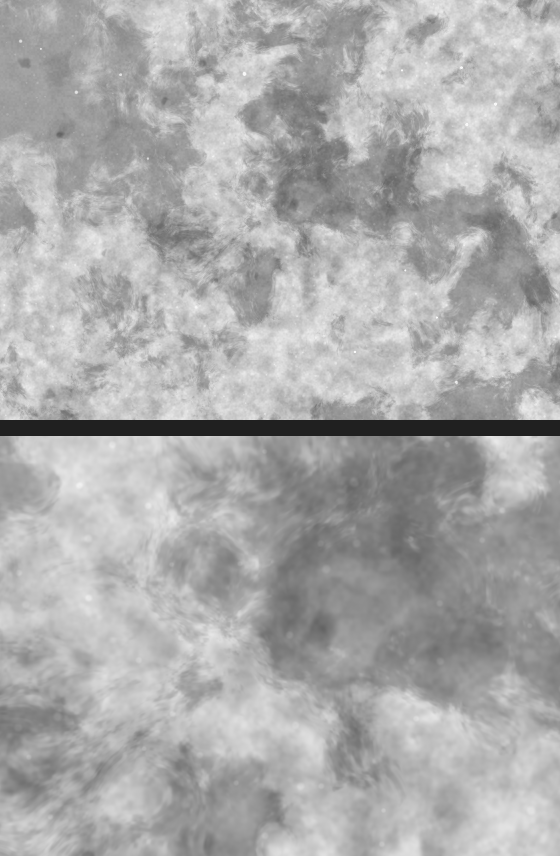
Top, the full canvas; bottom, a detail of the centre.
Give the GLSL for this texture, as a Shadertoy shader.

```glsl
#define STAIN_TONE 0.585
#define CRUST_TONE 0.800
#define CRUST_EDGE 0.27
#define MOTTLE 0.14
#define STAIN_DEPTH 0.11
#define GRAIN 0.035
#define SPECK_CHANCE 0.05
#define PIT_CHANCE 0.16

float hash(vec2 p) {
    vec3 q = fract(p.xyx * vec3(0.1031, 0.1030, 0.0973));
    q += dot(q, q.yzx + 33.33);
    return fract((q.x + q.y) * q.z);
}

// Smooth value noise, centred on zero
float noise(vec2 p) {
    vec2 cell = floor(p), f = fract(p);
    f = f * f * f * (f * (f * 6.0 - 15.0) + 10.0);
    float low = mix(hash(cell), hash(cell + vec2(1, 0)), f.x);
    float high = mix(hash(cell + vec2(0, 1)), hash(cell + vec2(1, 1)), f.x);
    return mix(low, high, f.y) - 0.5;
}

float fbm(vec2 p, float gain, int octaves) {
    float sum = 0.0, amplitude = 1.0;
    for (int i = 0; i < octaves; i++) {
        sum += amplitude * noise(p);
        p = mat2(1.6, 1.2, -1.2, 1.6) * p + 17.3;
        amplitude *= gain;
    }
    return sum;
}

float blob(vec2 p, vec2 centre, float radius) {
    vec2 d = (p - centre) / radius;
    return exp(-dot(d, d));
}

// Broad pale (positive) and dark (negative) regions
float regions(vec2 p) {
    float pale = 0.30 * blob(p, vec2(0.20, 0.28), 0.24)
               + 0.36 * blob(p, vec2(0.68, 0.12), 0.28)
               + 0.38 * blob(p, vec2(0.48, 0.69), 0.11)
               + 0.40 * blob(p, vec2(1.28, 0.68), 0.16)
               + 0.25 * blob(p, vec2(1.05, 0.84), 0.24);
    float dark = 0.42 * blob(p, vec2(0.10, 0.78), 0.27)
               + 0.42 * blob(p, vec2(0.52, 0.42), 0.17)
               + 0.48 * blob(p, vec2(1.12, 0.44), 0.19)
               + 0.40 * blob(p, vec2(0.68, 0.95), 0.14);
    return pale - dark;
}

// Scattered round dots, at most one per cell
float dots(vec2 p, float scale, float chance, float radius) {
    vec2 cell = floor(p * scale);
    float size = radius * mix(0.5, 1.0, hash(cell + 5.7));
    vec2 centre = 0.25 + 0.5 * vec2(hash(cell + 31.1), hash(cell + 73.9));
    float d = length(fract(p * scale) - centre) / scale;
    return step(hash(cell + 11.0), chance) * (1.0 - smoothstep(0.3 * size, size, d));
}

void mainImage(out vec4 fragColor, in vec2 fragCoord) {
    vec2 p = fragCoord / iResolution.y;
    vec2 warp = vec2(fbm(p * 5.0 + 3.0, 0.55, 4), fbm(p * 5.0 + 41.0, 0.55, 4));
    vec2 q = p + 0.06 * warp;

    // Pale crust with ragged borders
    float smoothArea = blob(p, vec2(0.08, 0.80), 0.27);
    float cover = 0.08 + regions(q) + 0.35 * fbm(q * 3.5 + 9.0, 0.5, 3)
                + mix(0.85, 0.3, smoothArea) * fbm(q * 10.0 + 60.0, 0.68, 6);
    float crust = smoothstep(-CRUST_EDGE, CRUST_EDGE, cover);
    float tone = mix(STAIN_TONE, CRUST_TONE, crust);
    tone += 0.04 * smoothArea * (1.0 - crust);

    // Fine mottling and darker clouded stains
    float rough = mix(0.6, 1.0, crust) * (1.0 - 0.7 * smoothArea);
    tone += MOTTLE * rough * fbm(p * 30.0 + 12.0, 0.65, 4);
    float stain = smoothstep(0.1, 0.55, fbm(q * 7.0 + 90.0, 0.6, 6));
    tone -= STAIN_DEPTH * stain * (1.0 - 0.4 * smoothArea);

    // Faint worn ring
    float ringDistance = length(q - vec2(0.60, 0.56));
    float ring = exp(-pow((ringDistance - 0.045) / 0.018, 2.0));
    float rim = exp(-pow((ringDistance - 0.085) / 0.012, 2.0));
    tone += 0.09 * ring - 0.045 * rim;

    // Dark pits, dust and bright specks
    vec2 ragged = p + 0.012 * vec2(noise(p * 70.0), noise(p * 70.0 + 50.0));
    tone -= 0.12 * dots(ragged, 11.0, PIT_CHANCE, 0.018);
    tone += 0.06 * dots(p, 42.0, 0.2, 0.005);
    tone += 0.26 * dots(p, 15.0, SPECK_CHANCE, 0.006);
    tone += GRAIN * noise(p * 210.0);

    fragColor = vec4(vec3(clamp(tone, 0.38, 0.97)), 1.0);
}
```
